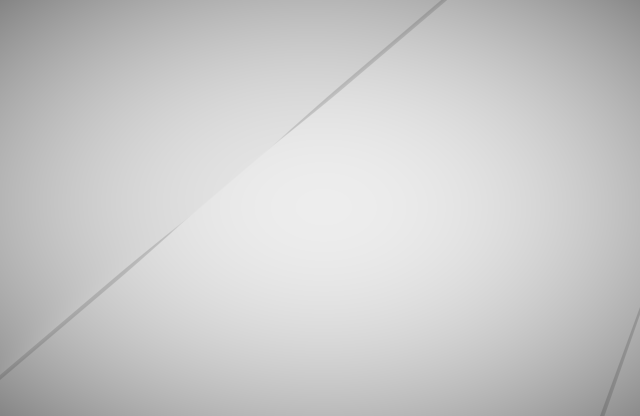
Write a Shadertoy shader that draws this background.

```glsl
// x: distance along the line through a and b from a, y: signed distance to its left
vec2 lineCoords(vec2 p, vec2 a, vec2 b) {
    vec2 dir = normalize(b - a);
    return vec2(dot(p - a, dir), dot(p - a, vec2(-dir.y, dir.x)));
}

// Coverage of a crease with the given half width
float crease(float dist, float halfWidth, float pixel) {
    float coverage = 1.0 - smoothstep(-0.7 * pixel, 0.7 * pixel, abs(dist) - halfWidth);
    return coverage * smoothstep(0.0, 0.002, halfWidth);
}

void mainImage(out vec4 fragColor, in vec2 fragCoord) {
    vec2 uv = fragCoord / iResolution.xy;
    float pixel = 1.0 / iResolution.y;
    vec2 p = vec2(uv.x * 1.542, uv.y);

    // Elliptical glow fading to the corners
    vec2 fromCenter = 2.0 * (uv - vec2(0.506, 0.502));
    float gray = 0.929 - 0.2 * dot(fromCenter, fromCenter);

    // Upper left panel, shaded along the seam
    vec2 seam = lineCoords(p, vec2(0.0, 0.0924), vec2(1.0703, 1.0));
    float panel = smoothstep(-pixel, pixel, seam.y);
    gray -= 0.024 * panel * exp(-seam.y * 1.6);

    // Pale rim above the lower end of the seam
    float lowerEnd = 1.0 - smoothstep(0.1, 0.6, seam.x);
    gray += 0.045 * panel * lowerEnd * exp(-seam.y * 30.0);

    // Long crease, tapering to nothing near its middle
    float fromGap = abs(seam.x - 0.725);
    float seamWidth = 0.0046 * smoothstep(0.07, 0.36, fromGap);
    gray *= 1.0 - 0.14 * crease(seam.y, seamWidth, pixel);

    // Short crease in the lower right corner
    vec2 corner = lineCoords(p, vec2(1.451, 0.0), vec2(1.542, 0.253));
    float cornerWidth = mix(0.005, 0.003, clamp(corner.x / 0.27, 0.0, 1.0));
    gray += 0.012 * smoothstep(pixel, -pixel, corner.y);
    gray *= 1.0 - 0.15 * crease(corner.y, cornerWidth, pixel);

    fragColor = vec4(vec3(gray), 1.0);
}
```
